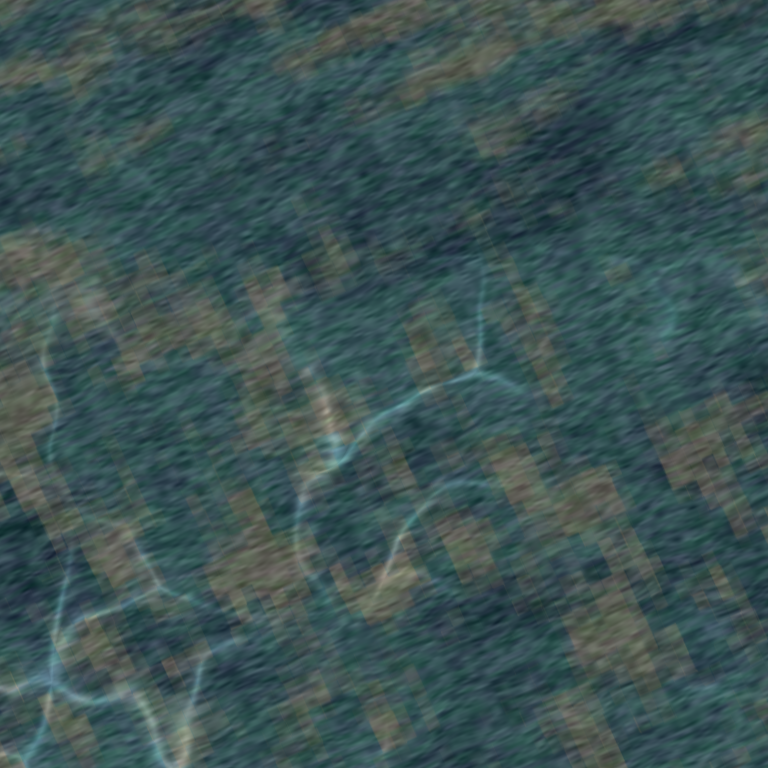
A Shadertoy shader for this texture:

```glsl
// Dark rippled water over a mottled bed: teal depth, small stepped brown
// patches, faint broken caustic lines and fine slanted ripples. Built from
// value noise in a tilted frame, plus the borders of a warped Voronoi pattern.

#define TILT 0.42
#define BLOCKS vec2(60.0, 44.0)
#define RIPPLES vec2(52.0, 165.0)
#define CAUSTIC_SCALE 4.6
#define CAUSTIC_GAIN 0.23
#define RIPPLE_GAIN 0.23
#define DEEP vec3(0.140, 0.225, 0.262)
#define TEAL vec3(0.205, 0.325, 0.338)
#define BROWN vec3(0.385, 0.390, 0.335)
#define CYAN vec3(0.70, 0.98, 1.02)
#define SAND vec3(0.98, 0.88, 0.76)

float hash(vec2 p) {
    return fract(sin(dot(p, vec2(127.1, 311.7))) * 43758.5453);
}

vec2 hash2(vec2 p) {
    return vec2(hash(p), hash(p + 57.3));
}

float noise(vec2 p) {
    vec2 i = floor(p), f = fract(p);
    f = f * f * (3.0 - 2.0 * f);
    return mix(mix(hash(i), hash(i + vec2(1, 0)), f.x),
               mix(hash(i + vec2(0, 1)), hash(i + vec2(1, 1)), f.x), f.y);
}

float fbm(vec2 p) {
    float sum = 0.0, amp = 0.53;
    for (int k = 0; k < 4; k++) {
        sum += amp * noise(p);
        p = mat2(1.6, 1.2, -1.2, 1.6) * p + 7.3;
        amp *= 0.5;
    }
    return sum;
}

// Difference of the two nearest distances: zero along cell borders.
float cellBorder(vec2 p) {
    vec2 cell = floor(p);
    float nearest = 9.0, second = 9.0;
    for (int y = -1; y <= 1; y++)
    for (int x = -1; x <= 1; x++) {
        vec2 c = cell + vec2(x, y);
        float d = length(c + hash2(c) - p);
        second = min(second, max(nearest, d));
        nearest = min(nearest, d);
    }
    return second - nearest;
}

// Snap to a grid, with narrow soft steps between neighbouring blocks.
vec2 softBlocks(vec2 p) {
    vec2 u = p * BLOCKS;
    return (floor(u) + smoothstep(0.65, 1.0, fract(u))) / BLOCKS;
}

void mainImage(out vec4 fragColor, in vec2 fragCoord) {
    vec2 uv = fragCoord / iResolution.y;
    float c = cos(TILT), s = sin(TILT);
    vec2 tilted = mat2(c, -s, s, c) * uv;
    float near = 1.0 - smoothstep(0.45, 0.95, uv.y);

    // Broad drift of the water colour
    float depth = fbm(tilted * vec2(6.0, 13.0) + 3.1);
    vec3 col = mix(DEEP, TEAL, smoothstep(0.22, 0.72, depth + 0.08 * near));

    // Stepped brown patches, turning to long smooth streaks far away
    vec2 block = softBlocks(tilted);
    float patches = fbm(block * vec2(21.0, 12.0) + 11.0);
    float streaks = fbm(tilted * vec2(6.0, 22.0) + 23.0);
    float bed = mix(streaks, patches, 0.40 + 0.45 * near);
    bed += 0.18 * (noise(uv * 5.0 + 5.0) - 0.5);
    float brown = smoothstep(0.45, 0.76, bed);
    col = mix(col, BROWN, 0.88 * brown);

    // Caustics: curved borders, lit only in places and mostly near the front
    vec2 warp = vec2(noise(uv * 7.0), noise(uv * 7.0 + 31.0)) - 0.5;
    warp += 0.35 * (vec2(noise(uv * 17.0 + 3.0), noise(uv * 17.0 + 9.0)) - 0.5);
    float border = cellBorder((uv + 0.13 * warp) * CAUSTIC_SCALE + 2.0);
    float lit = smoothstep(0.36, 0.78, noise(uv * 6.5 + 17.0));
    lit *= 0.10 + 0.90 * (1.0 - smoothstep(0.46, 0.74, uv.y));
    float line = exp(-pow(border / 0.065, 2.0));
    float halo = exp(-border / 0.17);
    vec3 glow = mix(CYAN, SAND, brown);
    float mottle = 0.55 + 0.9 * noise(block * BLOCKS * 0.6 + 60.0);
    col += CAUSTIC_GAIN * lit * (0.62 * line + 0.42 * halo * mottle) * glow;

    // Fine slanted ripples, with a slight violet and green shimmer
    vec2 bend = vec2(0.0, 0.006 * noise(uv * 22.0));
    vec2 ripplePos = (tilted + bend) * RIPPLES;
    float ripple = 0.6 * noise(ripplePos) + 0.4 * noise(ripplePos * 1.7 + 40.0) - 0.5;
    float shimmer = noise(ripplePos * 0.9 + 90.0) - 0.5;
    col += RIPPLE_GAIN * ripple * vec3(0.95, 1.0, 0.97);
    col += 0.055 * shimmer * vec3(0.7, -0.7, 0.6);

    fragColor = vec4(clamp(col, 0.0, 1.0), 1.0);
}
```
